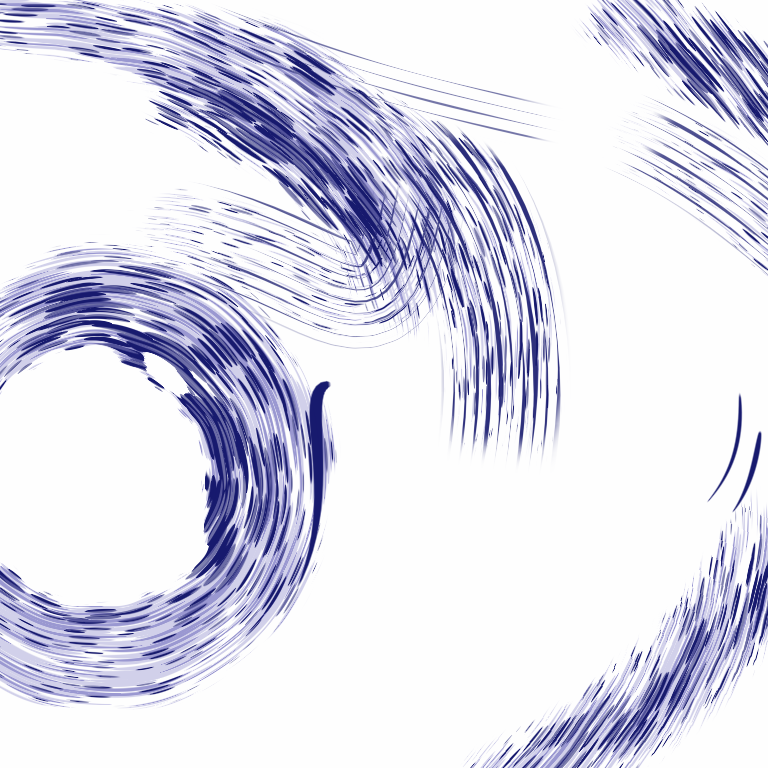
This background is drawn by a Shadertoy shader. Its source:

```glsl
#define PAPER vec3(.995)
#define NAVY vec3(.09, .10, .43)
#define LAVENDER vec3(.56, .55, .80)
#define RING_CENTER vec2(.13, .38)
#define RING_INNER .168
#define RING_OUTER .315
#define STREAK_SCALE vec2(13., 150.)
#define WASH_SCALE vec2(6., 200.)
#define THREAD_COUNT 66.

vec2 hash2(vec2 c) {
    vec3 h = fract(c.xyx * vec3(.1031, .1030, .0973));
    h += dot(h, h.yzx + 33.33);
    return fract((h.xx + h.yz) * h.zy);
}

// Stretched cellular noise: cover sets how much of the surface is inked
float flecks(vec2 q, vec2 scale, float cover) {
    if (cover < .01) return 0.;
    vec2 g = q * scale, cell = floor(g), toward = vec2(1);
    float nearest = 2.;
    for (int j = -1; j <= 1; j++)
        for (int i = -1; i <= 1; i++) {
            vec2 c = cell + vec2(i, j), h = hash2(c), v = c + h - g;
            float d = length(v) * (.7 + .6 * h.x);
            if (d < nearest) { nearest = d; toward = v; }
        }
    float aa = .7 * length(normalize(toward + 1e-4) * scale) / iResolution.y;
    return smoothstep(-aa, aa, cover - nearest) * smoothstep(.01, .1, cover);
}

// Cubic curve coordinates: parameter, arc length, signed distance (left > 0)
vec3 alongCurve(vec2 p, vec2 a, vec2 b, vec2 c, vec2 d) {
    const int N = 22;
    vec2 from = a;
    vec3 best = vec3(0);
    float arc = 0., nearest = 9.;
    for (int i = 1; i <= N; i++) {
        float t = float(i) / float(N), u = 1. - t;
        vec2 to = u*u*u*a + 3.*u*u*t*b + 3.*u*t*t*c + t*t*t*d;
        vec2 e = to - from, v = p - from;
        float len = length(e), h = clamp(dot(v, e) / dot(e, e), 0., 1.);
        float dist = length(v - e * h);
        if (dist < nearest) {
            nearest = dist;
            float side = e.x * v.y - e.y * v.x < 0. ? -1. : 1.;
            best = vec3((float(i - 1) + h) / float(N), arc + len * h, side * dist);
        }
        arc += len;
        from = to;
    }
    return best;
}

float bandBody(vec3 k, float halfWidth) {
    float ends = smoothstep(0., .15, k.x) * (1. - smoothstep(.8, 1., k.x));
    return ends * (1. - smoothstep(.4, 1., abs(k.z) / halfWidth));
}

// x: dark ink with fine gaps, y: pale wash
vec2 streaks(vec2 q, float cover, float wash) {
    q.y += .004 * sin(13. * q.x + 30. * q.y) + .001 * sin(47. * q.x);
    float patches = .85 + .35 * sin(17. * q.x + 2.) * sin(64. * q.y + 13. * q.x);
    float gaps = flecks(q + 7., WASH_SCALE, .38);
    float pale = .45 * flecks(q + 3., WASH_SCALE, wash * patches);
    float deep = flecks(q + 5., WASH_SCALE, .6 * wash * patches);
    return vec2(flecks(q, STREAK_SCALE, cover * patches) * (1. - .45 * gaps), max(pale, deep));
}

vec2 band(vec3 k, float halfWidth, float cover, float wash, float skew) {
    float body = bandBody(k, halfWidth);
    return streaks(vec2(k.y, k.z + skew * k.y), cover * body, wash * body);
}

// Thin parallel lines that follow a curve, each with its own length
float threads(vec3 k, float halfWidth, float thickness) {
    float s = (k.z + .004 * sin(9. * k.y)) * THREAD_COUNT;
    vec2 row = hash2(vec2(floor(s), 5.));
    float dist = abs(fract(s) - .5) / THREAD_COUNT;
    float w = thickness * (.4 + row.x) * (.7 + .6 * sin(22. * k.y + 6. * row.y));
    float aa = .7 / iResolution.y;
    float ends = smoothstep(.25 * row.y, .25 * row.y + .1, k.x);
    return (1. - smoothstep(w - aa, w + aa, dist)) * ends * smoothstep(0., .3, bandBody(k, halfWidth));
}

float stroke(vec3 k, float width) {
    float w = width * sqrt(max(4. * k.x * (1. - k.x), 0.)) * (1.4 - k.x), aa = 1. / iResolution.y;
    return (1. - smoothstep(w - aa, w + aa, abs(k.z))) * smoothstep(0., .04, k.x * (1. - k.x));
}

// Swirling ring with a heavy inner lobe and a small clear eye
vec2 ring(vec2 p) {
    vec2 v = p - RING_CENTER, e = p - vec2(.215, .512);
    float r = length(v), a = atan(v.y, v.x);
    float right = smoothstep(-1., -.4, a) * (1. - smoothstep(1.6, 2.2, a));
    float dent = smoothstep(-.7, -.2, a) * (1. - smoothstep(1.1, 1.6, a));
    float inner = RING_INNER - .03 * dent + .004 * sin(17. * a);
    float outer = RING_OUTER - .075 * smoothstep(1.7, 2.6, a) + .006 * sin(9. * a);
    float body = smoothstep(inner - .005, inner + .01, r) * (1. - smoothstep(outer - .04, outer, r));
    float x = (r - .17 - .04 * smoothstep(1., 1.8, a)) / .027, rim = (r - .178) / .012;
    float cover = mix(.2, .34, right) + .6 * right * exp(-x * x) + .2 * (1. - right) * exp(-rim * rim);
    float eye = length(vec2(e.x - e.y, e.x + e.y) * .707 / vec2(.042, .016));
    body *= smoothstep(.7, 1.1, eye) * (1. - .4 * smoothstep(1.9, 2.5, a));
    return streaks(vec2(a * .23, r), cover * body, .66 * body);
}

void mainImage(out vec4 fragColor, in vec2 fragCoord) {
    vec2 p = fragCoord / iResolution.xy, ink = ring(p);

    // Upper stream, its heavy lower edge and a faint upper trail
    vec3 k = alongCurve(p, vec2(-.15, .98), vec2(.30, .985), vec2(.547, .83), vec2(.555, .53));
    ink = max(ink, band(k, .05 + .055 * smoothstep(.2, .5, k.x), .31, .62, 0.));
    k = alongCurve(p, vec2(.17, .885), vec2(.36, .84), vec2(.42, .76), vec2(.53, .65));
    ink = max(ink, band(k, .055, .58, .3, .12));
    k = alongCurve(p, vec2(.2, 1.), vec2(.38, .94), vec2(.5, .88), vec2(.74, .83));
    ink.x = max(ink.x, .6 * threads(k, .035, .0009));

    // Falling fan and the looping threads beside it
    k = alongCurve(p, vec2(.46, .88), vec2(.60, .80), vec2(.69, .66), vec2(.645, .38));
    float fan = .03 + .06 * smoothstep(.1, .5, k.x);
    ink = max(ink, band(k, fan, .31, .3, 0.));
    ink.x = max(ink.x, .9 * threads(k, fan, .002));
    k = alongCurve(p, vec2(.143, .707), vec2(.43, .714), vec2(.495, .453), vec2(.55, .78));
    ink.x = max(ink.x, .75 * threads(k, .08, .0011));
    ink = max(ink, band(k, .07, .17, .2, 0.));

    // Upper right plume with trailing threads
    k = alongCurve(p, vec2(.75, 1.01), vec2(.872, .96), vec2(.94, .90), vec2(1.12, .82));
    ink = max(ink, band(k, .07, mix(.25, .62, smoothstep(.2, .6, k.x)), .4, .4));
    k = alongCurve(p, vec2(.76, .85), vec2(.885, .81), vec2(.964, .76), vec2(1.12, .60));
    ink.x = max(ink.x, .75 * threads(k, .065, .0014));
    ink = max(ink, band(k, .07, .3 * k.x, .4 * k.x, 0.));

    // Lower right plume
    k = alongCurve(p, vec2(.58, -.07), vec2(.846, .05), vec2(.964, .167), vec2(1.04, .37));
    ink = max(ink, band(k, .08, .38, .58, -.4));

    // Separate tapered strokes
    k = alongCurve(p, vec2(.432, .50), vec2(.38, .50), vec2(.45, .36), vec2(.385, .23));
    ink.x = max(ink.x, stroke(k, .008));
    k = alongCurve(p, vec2(.963, .49), vec2(.968, .42), vec2(.95, .38), vec2(.92, .345));
    ink.x = max(ink.x, stroke(k, .0025));
    k = alongCurve(p, vec2(.99, .44), vec2(.985, .40), vec2(.975, .36), vec2(.953, .332));
    ink.x = max(ink.x, stroke(k, .0035));

    vec3 color = mix(PAPER, LAVENDER, .9 * ink.y);
    fragColor = vec4(mix(color, NAVY, ink.x), 1.);
}
```
